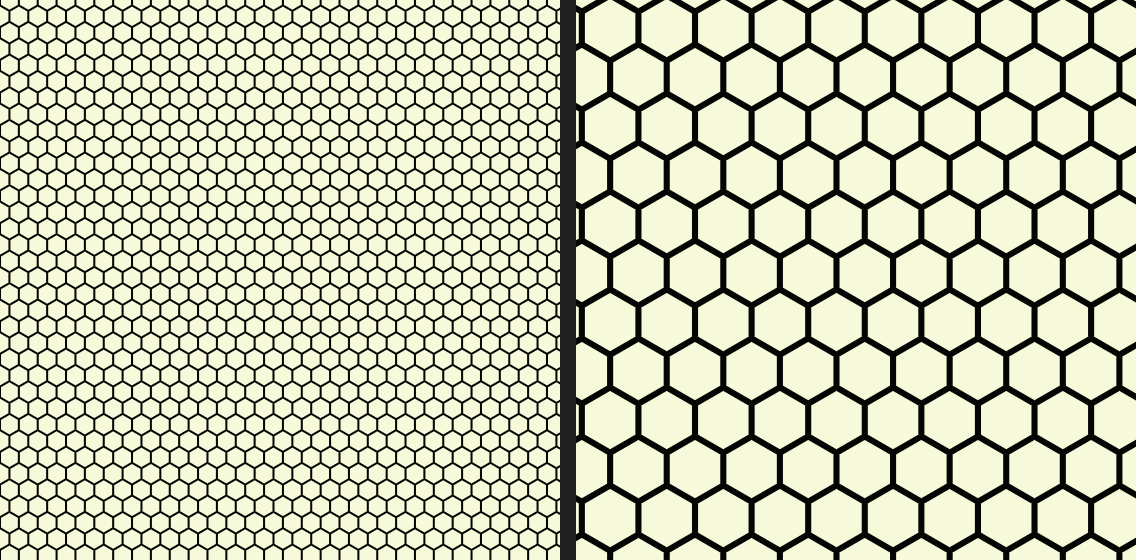
Left: the whole. Right: its middle third, enlarged.
Give the GLSL for this pattern, as a Shadertoy shader.

```glsl
// Honeycomb mesh: thin dark outlines around pale cream pointy-top hexagons.
// Two interleaved rectangular grids give the nearest cell centre, and the
// distance to that cell's border is turned into an antialiased line.

const vec3 CREAM = vec3(0.97, 0.98, 0.855);
const vec3 INK = vec3(0.02, 0.02, 0.015);

const float CELLS_ACROSS = 29.69;   // hexagon widths per canvas side
const float LINE_WIDTH = 0.108;     // in hexagon widths
const float SQRT3 = 1.7320508;

// Offset from the nearest hexagon centre; neighbouring centres are 1 apart.
vec2 hexLocal(vec2 p) {
    vec2 period = vec2(1.0, SQRT3);
    vec2 a = mod(p + 0.5 * period, period) - 0.5 * period;
    vec2 b = mod(p, period) - 0.5 * period;
    return dot(a, a) < dot(b, b) ? a : b;
}

// Distance inward from the border of a pointy-top hexagon of width 1.
float hexBorderDistance(vec2 local) {
    vec2 q = abs(local);
    return 0.5 - max(q.x, dot(q, vec2(0.5, 0.5 * SQRT3)));
}

// Coverage of a line of the given width centred on distance zero.
float lineCoverage(float dist, float width, float pixel) {
    return clamp((0.5 * width - dist) / pixel + 0.5, 0.0, 1.0);
}

void mainImage(out vec4 fragColor, in vec2 fragCoord) {
    // Canvas units, with a row of centres lying on the top edge
    // and its first cell starting at the left edge.
    vec2 uv = fragCoord / iResolution.y;
    vec2 p = (uv - vec2(0.0, 1.0)) * CELLS_ACROSS - vec2(0.5, 0.0);
    float pixel = CELLS_ACROSS / iResolution.y;

    float border = hexBorderDistance(hexLocal(p));
    float ink = lineCoverage(border, LINE_WIDTH, pixel);
    fragColor = vec4(mix(CREAM, INK, ink), 1.0);
}
```
